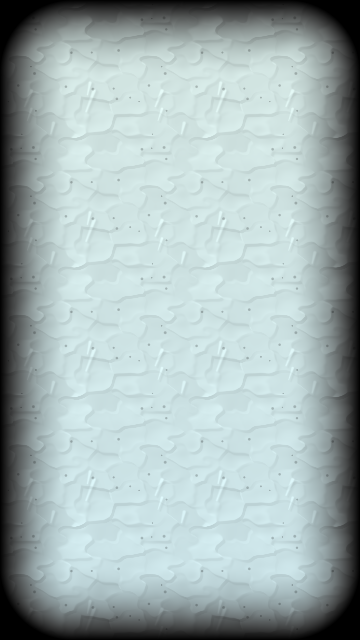
A Shadertoy shader for this texture:

```glsl
// Pale frosted ice of tiled flakes, fading into a dark rounded border.

const vec2 TILE_SIZE = vec2(0.363, 0.36);
const vec2 TILE_START = vec2(0.174, 0.162);
const vec2 FLAKE_GRID = vec2(5.0, 7.0);

vec2 hash22(vec2 p) {
    vec3 q = fract(p.xyx * vec3(0.1031, 0.1030, 0.0973));
    q += dot(q, q.yzx + 33.33);
    return fract((q.xx + q.yz) * q.zy);
}

// Smooth noise that repeats after "period" lattice cells.
vec2 tiledNoise(vec2 p, vec2 period) {
    vec2 cell = floor(p);
    vec2 f = fract(p);
    f = f * f * (3.0 - 2.0 * f);
    vec2 a = hash22(mod(cell, period));
    vec2 b = hash22(mod(cell + vec2(1, 0), period));
    vec2 c = hash22(mod(cell + vec2(0, 1), period));
    vec2 d = hash22(mod(cell + vec2(1, 1), period));
    return mix(mix(a, b, f.x), mix(c, d, f.x), f.y);
}

// Height of tilted flakes, blended softly where they meet.
float flakeHeight(vec2 uv, vec2 grid) {
    vec2 p = uv * grid + 0.65 * (tiledNoise(uv * grid * 2.0, grid * 2.0) - 0.5);
    vec2 cell = floor(p);
    float total = 0.0;
    float weights = 0.0;
    for (int y = -1; y <= 1; y++) {
        for (int x = -1; x <= 1; x++) {
            vec2 id = cell + vec2(x, y);
            vec2 wrapped = mod(id, grid);
            vec2 offset = p - id - 0.15 - 0.7 * hash22(wrapped + 7.0);
            vec2 tilt = hash22(wrapped + 31.0) - 0.5;
            float weight = exp(-28.0 * dot(offset, offset));
            total += weight * (0.5 * tilt.x + dot(offset, tilt + vec2(0.2, 0.5)));
            weights += weight;
        }
    }
    return total / max(weights, 1e-12);
}

float segmentDistance(vec2 p, vec2 a, vec2 b) {
    vec2 along = b - a;
    float t = clamp(dot(p - a, along) / dot(along, along), 0.0, 1.0);
    return length(p - a - along * t) + 0.007 * t;
}

// A bright sliver with a faint shadow on its lower right.
float chip(vec2 uv, vec2 a, vec2 b, float radius) {
    vec2 p = fract(uv);
    float lit = 1.0 - smoothstep(radius * 0.3, radius * 1.4, segmentDistance(p, a, b));
    float shadow = 1.0 - smoothstep(0.0, radius * 2.0,
                                    segmentDistance(p - vec2(0.018, 0.012), a, b));
    return lit - 0.55 * shadow * (1.0 - lit);
}

float chips(vec2 uv) {
    float sum = chip(uv, vec2(0.24, 0.25), vec2(0.18, 0.41), 0.015);
    sum += chip(uv, vec2(0.76, 0.25), vec2(0.71, 0.37), 0.014);
    sum += chip(uv, vec2(0.76, 0.39), vec2(0.73, 0.48), 0.011);
    sum += chip(uv, vec2(0.21, 0.19), vec2(0.19, 0.28), 0.013);
    sum += chip(uv, vec2(0.93, 0.50), vec2(0.91, 0.58), 0.014);
    return sum;
}

// Sparse dark grains, at most one per grid cell.
float specks(vec2 uv, float count) {
    vec2 p = uv * count;
    vec2 id = mod(floor(p), count);
    vec2 center = 0.25 + 0.5 * hash22(id + 53.0);
    vec2 pick = hash22(id + 91.0);
    float radius = 0.06 + 0.07 * pick.y;
    float dotMask = 1.0 - smoothstep(radius * 0.4, radius * 1.4, length(fract(p) - center));
    return dotMask * step(0.85, pick.x);
}

// Distance inward from a rounded rectangle's border.
float insetDistance(vec2 p, vec2 size, float radius) {
    vec2 q = abs(p - 0.5 * size) - 0.5 * size + radius;
    return radius - length(max(q, 0.0)) - min(max(q.x, q.y), 0.0);
}

void mainImage(out vec4 fragColor, in vec2 fragCoord) {
    vec2 p = fragCoord / iResolution.x;
    vec2 size = vec2(1.0, iResolution.y / iResolution.x);
    vec2 uv = (vec2(p.x, size.y - p.y) - TILE_START) / TILE_SIZE;

    // Surface relief lit from the upper left
    float height = flakeHeight(uv, FLAKE_GRID);
    float slope = height - flakeHeight(uv - vec2(0.016, 0.02), FLAKE_GRID);
    float fine = tiledNoise(uv * 14.0, vec2(14.0)).x - 0.5;
    float relief = 0.055 * height + 0.10 * clamp(slope, -0.4, 0.4) + 0.012 * fine;
    relief += 0.085 * chips(uv) - 0.22 * specks(uv, 11.0);

    // Cool tint, bluer toward the bottom
    vec3 ice = mix(vec3(0.785, 0.882, 0.902), vec3(0.825, 0.895, 0.880), p.y / size.y);

    // Border fade, slightly roughened by the flakes
    float inset = insetDistance(p, size, 0.20);
    float ramp = clamp((inset + 0.012 * height * smoothstep(0.0, 0.08, inset)) / 0.215, 0.0, 1.0);
    float light = 1.0 - (1.0 - ramp) * (1.0 - ramp);
    vec3 neutral = vec3(dot(ice, vec3(0.25, 0.5, 0.25)));
    vec3 color = mix(neutral, ice, smoothstep(0.0, 0.9, light)) * light * (1.0 + relief);

    fragColor = vec4(clamp(color, 0.0, 1.0), 1.0);
}
```
